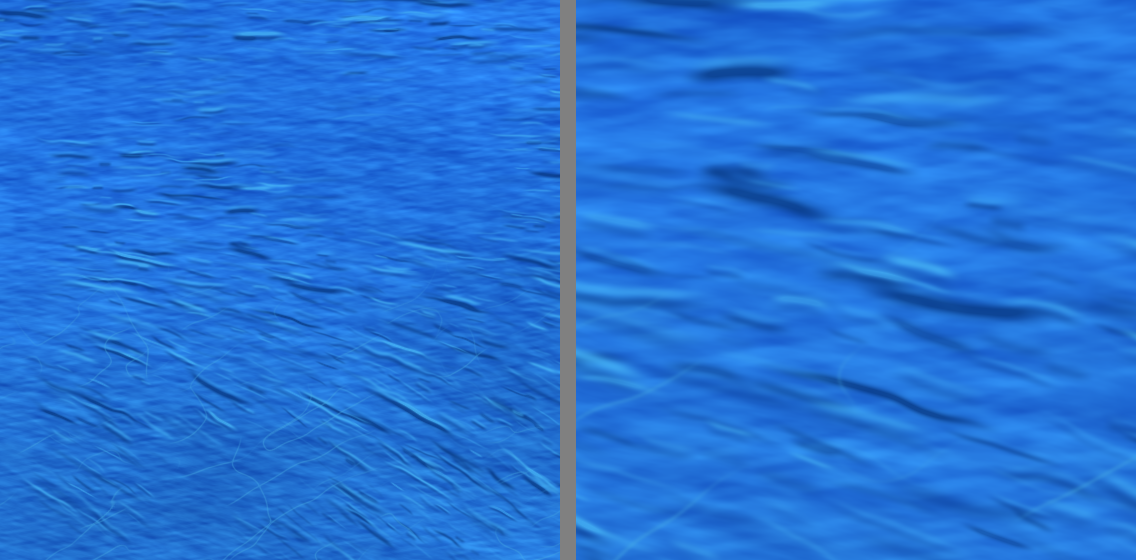
Left, the full canvas; right, a detail of the centre.
This texture is drawn by a WebGL 2 fragment shader. Its source:

```glsl
#version 300 es
precision highp float;
// Rippled blue water: level streaks far off, slanting wavelets and fine light threads up close.

uniform vec2 u_resolution;
out vec4 outColor;

const vec3 FAR_DEEP = vec3(0.107, 0.397, 0.825);
const vec3 FAR_BRIGHT = vec3(0.152, 0.482, 0.925);
const vec3 NEAR_DEEP = vec3(0.112, 0.395, 0.765);
const vec3 NEAR_BRIGHT = vec3(0.155, 0.488, 0.875);
const vec3 CREST = vec3(0.270, 0.700, 0.960);
const vec3 TROUGH = vec3(0.030, 0.225, 0.520);
const vec3 THREAD = vec3(0.280, 0.680, 0.890);

const float LARGE_CELLS = 10.0;    // streak cells across the canvas
const float SMALL_CELLS = 18.0;
const int STREAKS_PER_CELL = 4;
const float STREAK_WIDTH = 0.0028;
const float MAX_SLANT = 0.58;      // radians, reached at the lower edge
const float RELIEF = 0.12;         // strength of the soft ripples
const float FINE_RELIEF = 0.11;    // strength of the small ripples
const float GRAIN = 0.075;         // strength of the fine hair lines
const float THREAD_WIDTH = 0.0015;

float hash(vec2 p) {
    return fract(sin(dot(p, vec2(127.1, 311.7))) * 43758.55);
}

float noise(vec2 p) {
    vec2 cell = floor(p);
    vec2 f = fract(p);
    f = f * f * f * (f * (f * 6.0 - 15.0) + 10.0);
    float low = mix(hash(cell), hash(cell + vec2(1, 0)), f.x);
    float high = mix(hash(cell + vec2(0, 1)), hash(cell + vec2(1, 1)), f.x);
    return mix(low, high, f.y);
}

float fbm(vec2 p) {
    float sum = 0.0;
    float gain = 0.53;
    for (int i = 0; i < 4; i++) {
        sum += gain * noise(p);
        p = mat2(1.98, 0.10, -0.10, 1.98) * p + 17.3;
        gain *= 0.5;
    }
    return sum;
}

mat2 rotation(float angle) {
    float c = cos(angle);
    float s = sin(angle);
    return mat2(c, -s, s, c);
}

float slantAt(float y) {
    return MAX_SLANT * (1.0 - smoothstep(0.1, 0.75, y));
}

// Scattered wavelets: x holds the bright crests, y the dark troughs
vec2 streaks(vec2 uv, float cells, float thickness) {
    vec2 home = floor(uv * cells);
    vec2 total = vec2(0.0);
    for (int j = -1; j <= 1; j++)
    for (int i = -1; i <= 1; i++)
    for (int k = 0; k < STREAKS_PER_CELL; k++) {
        vec2 cell = home + vec2(i, j);
        vec2 seed = cell + 37.0 * float(k + 1) + cells;
        vec2 center = (cell + vec2(hash(seed), hash(seed + 5.1))) / cells;
        float angle = -slantAt(center.y) + 0.2 * (hash(seed + 9.7) - 0.55);
        vec2 q = rotation(angle) * (uv - center);
        float halfLength = mix(0.2, 0.85, hash(seed + 13.3)) / cells;
        float width = thickness * mix(0.65, 1.4, hash(seed + 21.9));
        float bend = 1.8 * (hash(seed + 3.7) - 0.5);
        float wobble = 0.005 * (noise(q * vec2(32.0, 8.0) + seed) - 0.5);
        float across = (q.y + bend * q.x * q.x + wobble) / width;
        float taper = 1.0 - smoothstep(0.35, 1.0, abs(q.x) / halfLength);
        vec2 strength = vec2(hash(seed + 31.1), hash(seed + 43.7));
        strength *= 1.25 * strength * strength;
        strength *= smoothstep(0.25, 0.6, noise(center * 6.0 + 4.0));
        float below = (across + 2.0) / 1.25;
        total += taper * strength * vec2(exp(-across * across), exp(-below * below));
    }
    return min(total, 1.0);
}

// Short thin lines along the middle level of a smooth field
float threads(vec2 uv, vec2 scale, float seed) {
    vec2 q = rotation(0.5) * uv;
    q += 0.016 * (vec2(noise(uv * 17.0 + seed), noise(uv * 21.0 - seed)) - 0.5);
    float field = noise(q * scale + seed) - 0.5;
    float slope = max(length(vec2(dFdx(field), dFdy(field))) * u_resolution.y, 1.2);
    float offset = abs(field) / slope / THREAD_WIDTH;
    return exp(-offset * offset) * smoothstep(0.45, 0.8, noise(uv * 11.0 + seed * 2.0));
}

// Difference of two shifted samples, light above and dark below
float ripples(vec2 p) {
    p.y += 0.6 * noise(p * vec2(1.0, 0.22));
    return fbm(p) - fbm(p + vec2(0.1, 0.55));
}

void main() {
    vec2 uv = gl_FragCoord.xy / u_resolution;
    float near = 1.0 - smoothstep(0.1, 0.8, uv.y);
    vec2 flow = vec2(uv.x, uv.y + 0.45 * slantAt(uv.y) * (uv.x - 0.35));

    // Broad patches and soft ripples lit from above
    float patches = fbm(flow * vec2(2.2, 5.5) + 8.0);
    float bands = fbm(flow * vec2(6.0, 28.0) + 2.0);
    float tone = 0.58 + 1.35 * (patches - 0.5) + 0.7 * (bands - 0.5);
    vec3 deep = mix(FAR_DEEP, NEAR_DEEP, near);
    vec3 bright = mix(FAR_BRIGHT, NEAR_BRIGHT, near);
    vec3 color = mix(deep, bright, clamp(tone, 0.0, 1.15));
    float relief = RELIEF * ripples(flow * vec2(9.0, 46.0));
    relief += FINE_RELIEF * ripples(flow * vec2(22.0, 92.0) + 40.0);
    color += relief * vec3(0.45, 1.0, 0.85);

    // Fine hair lines, crossing at a small angle
    float hair = noise(rotation(0.14) * uv * vec2(32.0, 215.0)) - 0.5;
    hair += noise(rotation(-0.1) * uv * vec2(42.0, 180.0) + 60.0) - 0.5;
    color += hair * GRAIN * vec3(0.5, 1.0, 0.7);

    // Wavelets and light threads
    vec2 wave = streaks(uv, LARGE_CELLS, STREAK_WIDTH);
    wave += 0.6 * streaks(uv, SMALL_CELLS, 0.75 * STREAK_WIDTH);
    wave = min(wave, 1.0);
    color = mix(color, TROUGH, 0.8 * wave.y);
    color = mix(color, CREST, 0.8 * wave.x);
    float light = 0.0;
    for (float n = 0.0; n < 3.0; n++) {
        light += threads(uv, vec2(4.0, 14.0) + n * vec2(1.5, 4.0), 3.0 + 8.0 * n);
    }
    float reach = 1.0 - smoothstep(0.35, 0.58, uv.y);
    color = mix(color, THREAD, 0.36 * reach * min(light, 1.0));

    outColor = vec4(clamp(color, 0.0, 1.0), 1.0);
}
```
